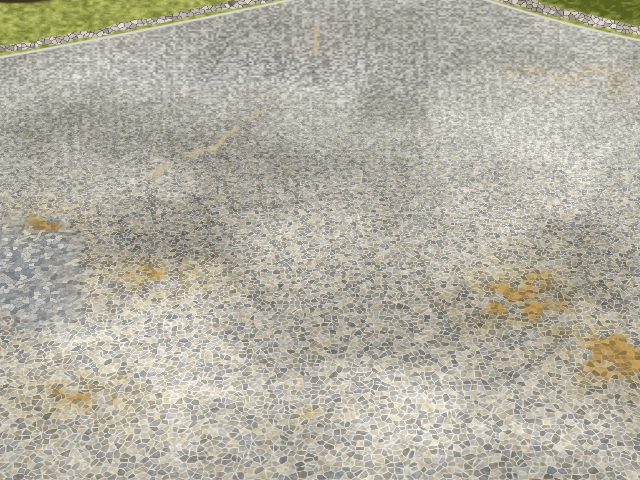
Reproduce this texture procedurally as a Shadertoy shader.

```glsl
// Weathered pebble pavement receding between grassy verges, with gravel, stains and a crack.

const float HORIZON = 1.6;
const vec3 WARM_GRAY = vec3(0.69, 0.68, 0.65);
const vec3 MORTAR = vec3(0.84, 0.82, 0.77);
const vec3 OCHRE = vec3(0.68, 0.52, 0.24);

float hash(vec2 p) {
    return fract(sin(dot(p, vec2(127.1, 311.7))) * 43758.5453);
}

float noise(vec2 p) {
    vec2 i = floor(p), f = fract(p);
    f = f * f * (3.0 - 2.0 * f);
    return mix(mix(hash(i), hash(i + vec2(1, 0)), f.x),
               mix(hash(i + vec2(0, 1)), hash(i + vec2(1, 1)), f.x), f.y);
}

float fbm(vec2 p) {
    float sum = 0.0, amp = 0.5;
    for (int i = 0; i < 5; i++) {
        sum += amp * noise(p);
        p = p * 2.03 + 17.3;
        amp *= 0.5;
    }
    return sum;
}

// Soft elliptical spot
float blot(vec2 p, vec2 center, vec2 radius) {
    vec2 q = (p - center) / radius;
    return exp(-dot(q, q));
}

float segment(vec2 p, vec2 a, vec2 b) {
    vec2 ab = b - a;
    return length(p - a - ab * clamp(dot(p - a, ab) / dot(ab, ab), 0.0, 1.0));
}

float band(float v, float lo, float hi, float soft) {
    return smoothstep(lo - soft, lo + soft, v) * (1.0 - smoothstep(hi - soft, hi + soft, v));
}

// Cellular stones: x = distance to the gap, y = random shade, z = random hue
vec3 stones(vec2 p) {
    vec2 cell = floor(p), id = cell;
    float near = 9.0, next = 9.0;
    for (int j = -1; j <= 1; j++)
    for (int i = -1; i <= 1; i++) {
        vec2 c = cell + vec2(i, j);
        float d = length(c + vec2(hash(c), hash(c + 37.2)) - p);
        if (d < near) { next = near; near = d; id = c; }
        else next = min(next, d);
    }
    return vec3(next - near, hash(id + 5.1), hash(id + 9.7));
}

// Broad light and dark areas of the paving
float tone(vec2 p) {
    float t = 0.30 * (fbm(p * vec2(5.0, 10.0)) - 0.48);
    t -= 0.08 * blot(p, vec2(0.18, 0.71), vec2(0.32, 0.08));
    t -= 0.07 * blot(p, vec2(0.62, 0.97), vec2(0.42, 0.05));
    t -= 0.10 * blot(p, vec2(0.32, 0.47), vec2(0.25, 0.12));
    t -= 0.08 * blot(p, vec2(0.58, 0.64), vec2(0.15, 0.06));
    t -= 0.09 * blot(p, vec2(0.80, 0.31), vec2(0.20, 0.07));
    t -= 0.08 * blot(p, vec2(1.20, 0.28), vec2(0.25, 0.25));
    t += 0.07 * blot(p, vec2(0.72, 0.46), vec2(0.13, 0.11));
    t += 0.08 * blot(p, vec2(0.28, 0.26), vec2(0.25, 0.09));
    t += 0.05 * blot(p, vec2(0.90, 0.12), vec2(0.28, 0.08));
    t += 0.08 * blot(p, vec2(1.08, 0.70), vec2(0.24, 0.08));
    return t + 0.08 * blot(p, vec2(0.20, 0.85), vec2(0.18, 0.05));
}

// Loose clusters where ochre lichen grows
float lichen(vec2 p) {
    float area = blot(p, vec2(0.10, 0.54), vec2(0.08, 0.04));
    area += 0.8 * blot(p, vec2(0.32, 0.42), vec2(0.16, 0.05));
    area += 0.8 * blot(p, vec2(0.17, 0.17), vec2(0.15, 0.06));
    area += blot(p, vec2(1.09, 0.38), vec2(0.14, 0.08));
    area += blot(p, vec2(1.29, 0.25), vec2(0.12, 0.08));
    area += 0.8 * blot(p, vec2(0.64, 0.14), vec2(0.03, 0.02));
    return area + 0.6 * blot(p, vec2(1.20, 0.84), vec2(0.16, 0.03));
}

vec3 paving(vec2 p, float px) {
    float depth = HORIZON - p.y;
    vec2 ground = 98.0 * vec2((p.x - 0.667) / depth, 2.1 / depth);
    float detail = smoothstep(0.3, 3.2, depth * depth / (206.0 * px));
    vec3 s = stones(ground + 0.5 * noise(ground * 0.7));
    vec2 wander = vec2(fbm(p * 14.0), fbm(p * 14.0 + 8.0)) - 0.5;
    vec2 warp = p + 0.05 * wander;
    float gravel = smoothstep(0.15, 0.65, blot(p + 0.14 * wander, vec2(0.02, 0.44), vec2(0.13, 0.13)));
    gravel = max(gravel, 0.7 * blot(p + 0.1 * wander, vec2(0.52, 0.85), vec2(0.34, 0.05)));

    vec3 pebble = mix(vec3(0.52, 0.52, 0.51), vec3(0.80, 0.78, 0.72), s.y);
    pebble *= mix(vec3(0.96, 0.98, 1.03), vec3(1.03, 1.0, 0.93), s.z);
    vec3 col = mix(MORTAR, pebble, smoothstep(0.02, 0.26, s.x));
    col = mix(WARM_GRAY, col, detail);
    float grain = noise(p * vec2(190.0, 270.0)) - 0.5;
    col += grain * mix(0.30, 0.15, detail) * (1.0 + gravel);
    col += tone(p + 0.12 * wander) + 0.015;
    vec3 chips = mix(vec3(0.48, 0.50, 0.53), vec3(0.84, 0.84, 0.83), s.y);
    chips *= mix(0.7, 1.0, smoothstep(0.0, 0.2, s.x));
    col = mix(col, mix(col * vec3(0.95, 0.98, 1.02), chips, detail), gravel * 0.75);

    // Pale broken crack and a faint dark seam
    float crack = min(segment(warp, vec2(0.31, 0.627), vec2(0.45, 0.70)),
                      segment(warp, vec2(0.45, 0.70), vec2(0.54, 0.76)));
    crack = min(crack, segment(warp, vec2(0.655, 0.88), vec2(0.665, 0.94)));
    float broken = smoothstep(0.25, 0.6, noise(p * 75.0));
    col = mix(col, vec3(0.80, 0.74, 0.58), 0.7 * broken * (1.0 - smoothstep(0.002, 0.009, crack)));
    float seam = segment(warp, vec2(0.28, 0.57), vec2(0.72, 0.58));
    col -= 0.06 * (1.0 - smoothstep(0.001, 0.007, seam));
    float area = lichen(warp), spots = fbm(p * vec2(28.0, 42.0) + 4.0);
    col *= mix(vec3(1), vec3(1.0, 0.95, 0.82), min(area, 1.0) * smoothstep(0.25, 0.55, spots));
    return mix(col, OCHRE * (0.85 + 0.35 * s.y), 0.65 * smoothstep(0.42, 0.68, area * (0.12 + spots)));
}

// Curb, row of stones and grass; e = height above the pavement edge
vec3 verge(vec2 p, float e, float right, float px) {
    float shade = fbm(p * vec2(90.0, 150.0)) * 1.2 + 0.1 - 0.6 * right * smoothstep(0.02, 0.05, e);
    vec3 col = mix(vec3(0.34, 0.38, 0.13), vec3(0.74, 0.76, 0.42), clamp(shade, 0.0, 1.0));
    vec3 s = stones(p * vec2(85.0, 120.0));
    vec3 rock = mix(vec3(0.60, 0.57, 0.53), vec3(0.90, 0.87, 0.82), s.y);
    rock *= mix(0.6, 1.0, smoothstep(0.0, 0.25, s.x));
    float wobble = e + 0.008 * (noise(p * 45.0) - 0.5);
    col = mix(col, rock, band(wobble, 0.010, mix(0.025, 0.032, right), 0.002));
    return mix(col, vec3(0.86, 0.85, 0.80), band(e, -0.002, 0.005, px));
}

void mainImage(out vec4 fragColor, in vec2 fragCoord) {
    vec2 p = fragCoord / iResolution.y;
    float px = 1.0 / iResolution.y, s = p.x - 1.007, right = step(0.8, p.x);
    float e = p.y - mix(0.878 + 0.18 * p.x + 0.03 * p.x * p.x, 1.0 - 0.33 * s + 0.2 * s * s, right);
    vec3 col = mix(paving(p, px), verge(p, e, right, px), smoothstep(-px, px, e));
    // Shaded soil in the far left corner
    float soil = smoothstep(0.3, 0.7, blot(p, vec2(0.03, 1.005), vec2(0.10, 0.014)));
    fragColor = vec4(clamp(mix(col, vec3(0.25, 0.20, 0.12), soil), 0.0, 1.0), 1.0);
}
```
